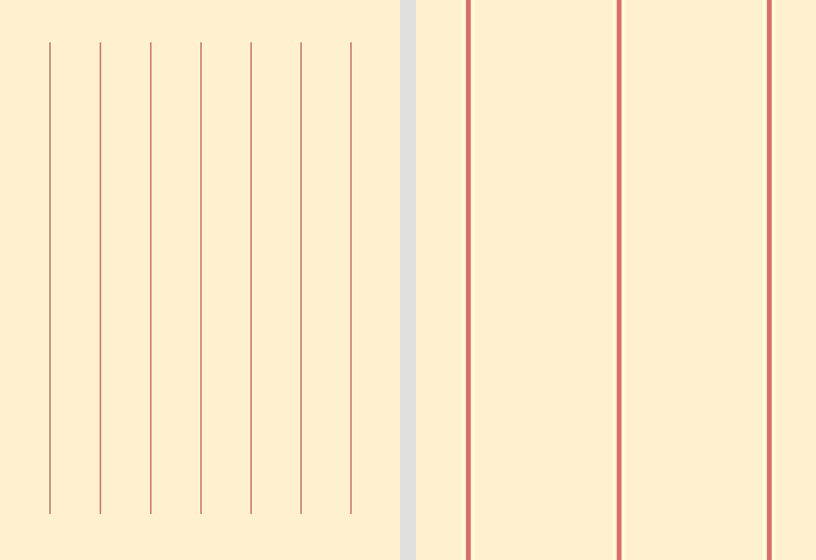
Left: the whole. Right: its middle third, enlarged.
A Shadertoy shader for this pattern:

```glsl
// Cream writing paper ruled with seven thin red vertical lines inside wide margins.
// Each pixel finds its nearest rule by rounding, then shades it by distance,
// with a faint pale fringe along both sides of the ink.

// Signed distance to the nearest rule, in canvas widths across and heights down.
float ruleDistance(vec2 uv, out float endDistance) {
    float index = clamp(round((uv.x - 0.502) / 0.1254), -3.0, 3.0);
    // Slight unevenness in the spacing
    float center = 0.5018 + 0.1254 * index + 0.0008 * cos(0.8 * index);
    endDistance = abs(uv.y - 0.5033) - 0.4212;
    return abs(uv.x - center);
}

void mainImage(out vec4 fragColor, in vec2 fragCoord) {
    vec2 uv = fragCoord / iResolution.xy;
    vec2 soft = 0.75 / iResolution.xy;

    float endDistance;
    float d = ruleDistance(uv, endDistance);
    float within = 1.0 - smoothstep(-soft.y, soft.y, endDistance);

    // Paper, pale fringe, then ink
    vec3 color = vec3(1.0, 0.945, 0.812);
    float fringe = 1.0 - smoothstep(0.0052 - soft.x, 0.0052 + soft.x, d);
    color = mix(color, vec3(1.0, 0.99, 0.845), fringe * within);
    float ink = 1.0 - smoothstep(0.002 - soft.x, 0.002 + soft.x, d);
    color = mix(color, vec3(0.87, 0.42, 0.42), ink * within);

    fragColor = vec4(color, 1.0);
}
```
